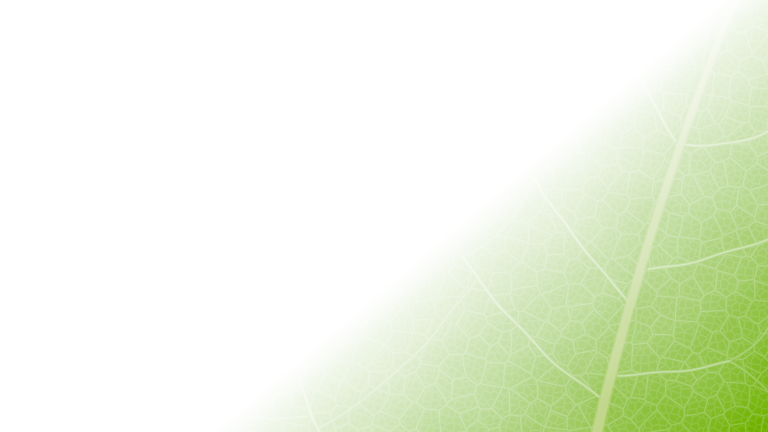
A WebGL 1 fragment shader for this background:

```glsl
precision highp float;
// Pale green leaf with branching veins, fading diagonally into white.

#define FADE_START 0.475      // where the white edge meets the bottom
#define FADE_NORMAL vec2(0.646, -0.763)
#define PALE_ABSORB vec3(0.70, 0.39, 1.0)
#define DEEP_ABSORB vec3(0.55, 0.30, 1.0)
#define COARSE_CELLS 21.0
#define FINE_CELLS 58.0
#define VEIN_WIDTH 0.0024
#define RIB_WIDTH 0.0125

uniform vec2 u_resolution;

vec2 hash2(vec2 cell) {
  vec2 q = vec2(dot(cell, vec2(127.1, 311.7)), dot(cell, vec2(269.5, 183.3)));
  return fract(sin(q) * 43758.55);
}

// Distance to the nearest border between jittered cells.
float cellBorder(vec2 p) {
  vec2 base = floor(p);
  vec2 local = fract(p);
  vec2 nearest = vec2(0.0);
  float best = 8.0;
  for (int j = -1; j <= 1; j++) {
    for (int i = -1; i <= 1; i++) {
      vec2 cell = vec2(float(i), float(j));
      vec2 r = cell + 0.1 + 0.8 * hash2(base + cell) - local;
      float d = dot(r, r);
      if (d < best) {
        best = d;
        nearest = r;
      }
    }
  }
  float border = 8.0;
  for (int j = -2; j <= 2; j++) {
    for (int i = -2; i <= 2; i++) {
      vec2 cell = vec2(float(i), float(j));
      vec2 r = cell + 0.1 + 0.8 * hash2(base + cell) - local;
      vec2 gap = r - nearest;
      if (dot(gap, gap) > 0.0001) {
        border = min(border, dot(0.5 * (r + nearest), normalize(gap)));
      }
    }
  }
  return border;
}

// Distance to a bowed line from a to b; positive bend bows to its left.
float bowedLine(vec2 p, vec2 a, vec2 b, float bend) {
  vec2 along = normalize(b - a);
  vec2 q = p - a;
  float len = length(b - a);
  float x = dot(q, along);
  float t = clamp(x / len, 0.0, 1.0);
  float y = dot(q, vec2(-along.y, along.x)) - 4.0 * bend * t * (1.0 - t);
  return length(vec2(x - t * len, y));
}

float line(float d, float halfWidth, float soft) {
  return 1.0 - smoothstep(halfWidth - soft, halfWidth + soft, d);
}

void main() {
  float pixel = 1.0 / u_resolution.y;
  vec2 p = gl_FragCoord.xy * pixel;
  p.x += 0.5 * (16.0 / 9.0 - u_resolution.x * pixel);
  vec2 w = p + 0.0022 * sin(p.yx * vec2(47.0, 39.0) + vec2(0.6, 2.1));

  // Diagonal fade, with soft mottling across the blade
  float depth = dot(p - vec2(FADE_START, 0.0), FADE_NORMAL);
  float cover = max(depth, 0.0) * smoothstep(-0.04, 0.09, depth);
  cover *= 0.97 + 0.22 * depth;
  float mottle = sin(p.x * 17.0 + 2.0 * sin(p.y * 11.0)) * sin(p.y * 19.0 - p.x * 8.0);
  cover *= 1.05 + 0.05 * mottle;

  // Midrib
  float ribX = 1.382 + p.y * (0.235 + 0.084 * p.y);
  float ribSlope = 0.235 + 0.168 * p.y;
  float ribSide = (p.x - ribX) * inversesqrt(1.0 + ribSlope * ribSlope);
  float ribDist = abs(ribSide);
  float ribHalf = RIB_WIDTH * (1.0 - 0.42 * p.y);
  float rib = line(ribDist, ribHalf, 0.0025 + pixel);
  float ribShade = exp(-ribDist * 26.0);

  // Lateral veins left of the midrib
  float lateral = bowedLine(w, vec2(1.565, 0.676), vec2(1.481, 0.826), 0.006);
  lateral = min(lateral, bowedLine(w, vec2(1.454, 0.306), vec2(1.238, 0.588), 0.010));
  lateral = min(lateral, bowedLine(w, vec2(1.384, 0.081), vec2(1.072, 0.405), 0.020));
  lateral = min(lateral, bowedLine(w, vec2(0.741, 0.0), vec2(0.683, 0.155), 0.006));
  // Lateral veins right of the midrib
  lateral = min(lateral, bowedLine(w, vec2(1.579, 0.669), vec2(1.785, 0.70), -0.018));
  lateral = min(lateral, bowedLine(w, vec2(1.500, 0.375), vec2(1.79, 0.452), -0.009));
  lateral = min(lateral, bowedLine(w, vec2(1.431, 0.132), vec2(1.69, 0.162), -0.007));
  // Thinner forks and arches
  float fork = bowedLine(w, vec2(0.741, 0.009), vec2(1.10, 0.352), -0.028);
  fork = min(fork, bowedLine(w, vec2(0.715, 0.035), vec2(0.55, 0.037), 0.004));
  fork = min(fork, bowedLine(w, vec2(1.072, 0.405), vec2(1.238, 0.588), -0.025));
  fork = min(fork, bowedLine(w, vec2(1.69, 0.162), vec2(1.79, 0.265), -0.010));
  fork = min(fork, bowedLine(w, vec2(1.69, 0.162), vec2(1.79, 0.075), 0.010));
  float veins = max(line(lateral, VEIN_WIDTH, 0.0012 + pixel),
                    0.75 * line(fork, 0.7 * VEIN_WIDTH, 0.001 + pixel));

  // Two scales of netted veins, aligned with the midrib
  vec2 leaf = mat2(0.94, 0.33, -0.33, 0.94) * w;
  float coarse = cellBorder(leaf * COARSE_CELLS) / COARSE_CELLS;
  float fine = cellBorder(leaf * FINE_CELLS + 7.0) / FINE_CELLS;
  float net = 0.36 * line(coarse, 0.0011, 0.0008 + pixel);
  net = max(net, 0.22 * line(fine, 0.0007, 0.0006 + pixel));

  // Veins let more white through; the blade darkens beside the midrib
  cover *= 1.0 + 0.13 * ribShade;
  cover *= 1.0 - max(net, 0.55 * veins) * (1.0 - rib);
  cover *= 1.0 - 0.36 * rib;
  vec3 absorb = mix(PALE_ABSORB, DEEP_ABSORB, clamp(cover, 0.0, 1.0));
  absorb.r -= 0.10 * rib;
  gl_FragColor = vec4(clamp(1.0 - cover * absorb, 0.0, 1.0), 1.0);
}
```
